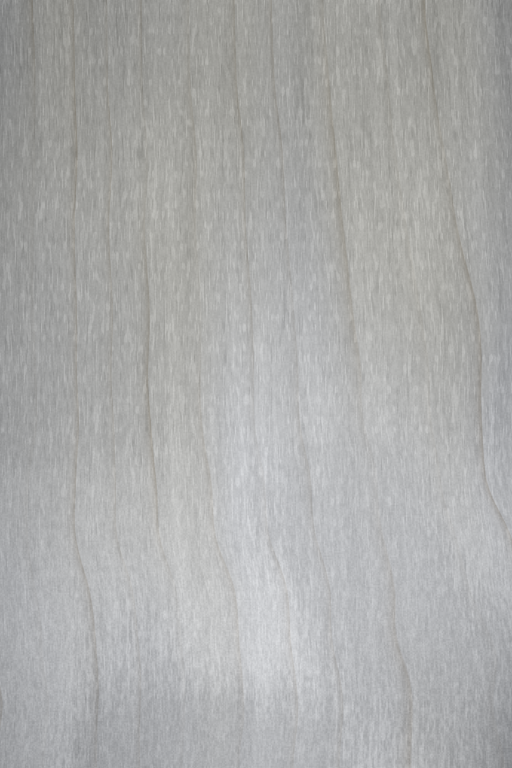
This texture is drawn by a WebGL 1 fragment shader. Its source:

```glsl
precision highp float;
// Pale grey wood veneer: a few thin brown growth rings run down the board and
// bend near its foot. A warped grain coordinate carries the rings, while fine,
// nearly upright flecks lie over a light that is dim above and silky below.
uniform vec2 u_resolution;

float hash(vec2 p) {
  p = fract(p * vec2(0.1031, 0.1137));
  p += dot(p, p.yx + 33.33);
  return fract((p.x + p.y) * p.x * 7.31 + p.y * 57.7);
}

float noise(vec2 p) {
  vec2 i = floor(p), f = fract(p);
  f = f * f * (3.0 - 2.0 * f);
  return mix(mix(hash(i), hash(i + vec2(1.0, 0.0)), f.x),
             mix(hash(i + vec2(0.0, 1.0)), hash(i + vec2(1.0, 1.0)), f.x), f.y);
}

// Noise centred on zero, from -1 to 1
float wave(vec2 p) {
  return 2.0 * noise(p + 40.0) - 1.0;
}

// Horizontal position across the grain, after leaning and bending
float grainCoordinate(vec2 uv, float depth) {
  float lean = 0.12 * uv.x * uv.x * smoothstep(0.0, 0.5, depth)
             + 0.13 * uv.x * smoothstep(0.5, 0.95, depth);
  float bend = 0.042 * wave(uv * vec2(2.6, 6.0))
             + 0.012 * wave(uv * vec2(4.0, 13.0) + 9.0);
  float ripple = 0.005 * wave(uv * vec2(4.0, 10.0) + 21.0);
  return uv.x - lean - bend * smoothstep(0.35, 0.8, depth) - ripple;
}

// Thin dark line with one crisp edge, fading in and out along its length
float growthRing(float grain, float y) {
  float ring = 13.0 * grain - 2.5 * grain * grain + 0.9 * noise(vec2(grain * 7.0 + 3.0, 5.0));
  float id = floor(ring) + 50.0, f = fract(ring);
  float line = exp(-17.0 * (1.0 - f)) * smoothstep(1.0, 0.965, f);
  float halo = 0.09 * f * f * smoothstep(1.0, 0.93, f);
  float strength = mix(0.2, 1.0, hash(vec2(id, 7.0)));
  float fade = mix(0.15, 1.3, noise(vec2(id * 3.7, y * 5.0)));
  return (1.7 * line + halo) * strength * fade;
}

void main() {
  vec2 uv = gl_FragCoord.xy / u_resolution;
  float depth = 1.0 - uv.y;
  float grain = grainCoordinate(uv, depth);
  float fibreX = mix(uv.x, grain, 0.35);
  float foot = smoothstep(0.4, 0.9, depth);

  // Broad light with darkened sides and corners
  float side = abs(2.0 * uv.x - 1.0);
  float light = mix(0.628, 0.736, smoothstep(0.05, 0.72, depth));
  light += 0.04 * (uv.x - 0.45) - 0.085 * pow(side, 3.5);
  light -= 0.05 * smoothstep(0.78, 1.02, depth) * (0.3 + side);
  light += 0.030 * wave(uv * vec2(3.5, 4.0) + 5.0);

  // Long streaks, fibres and short crisp flecks
  float fibre = wave(vec2(fibreX * 190.0, uv.y * 11.0));
  float fine = wave(vec2(fibreX * 345.0, uv.y * 120.0));
  float streaks = 0.026 * wave(vec2(grain * 17.0, uv.y * 1.5))
                + 0.018 * wave(vec2(fibreX * 60.0, uv.y * 2.0));
  float flecks = smoothstep(0.62, 0.85, noise(vec2(fibreX * 320.0, uv.y * 75.0)));
  float pores = smoothstep(0.70, 0.92, noise(vec2(fibreX * 300.0 + 70.0, uv.y * 45.0)));
  light += streaks * mix(1.0, 0.65, foot);
  light += (0.014 * fibre + 0.045 * flecks - 0.032 * pores) * mix(1.0, 0.5, foot);
  light += 0.024 * fine;
  light += 0.026 * wave(uv * vec2(345.0, 515.0)) * mix(0.6, 1.0, foot);

  // Silky pale patches, feathered by the fibres
  float cloud = noise(vec2(grain * 5.0 + 2.0, uv.y * 6.0 + 6.0)) + 0.06 * fibre + 0.05 * fine;
  vec2 toGlow = uv - vec2(0.76, 0.28);
  float glow = exp(-10.0 * dot(toGlow, toGlow));
  light += foot * (0.07 * smoothstep(0.42, 0.72, cloud) - 0.025 + 0.035 * glow);

  // Warm above, cool below, with a drifting hue; brown rings absorb most blue
  float cool = smoothstep(0.1, 0.85, depth) + 0.35 * pow(side, 3.0)
             + 0.45 * wave(vec2(grain * 9.0, uv.y * 3.0) + 13.0);
  vec3 tint = mix(vec3(0.004, 0.003, -0.015), vec3(-0.006, 0.001, 0.012), clamp(cool, 0.0, 1.0));
  vec3 color = vec3(light) + tint;
  color -= vec3(0.078, 0.098, 0.125) * growthRing(grain, uv.y);
  gl_FragColor = vec4(clamp(color, 0.0, 1.0), 1.0);
}
```
